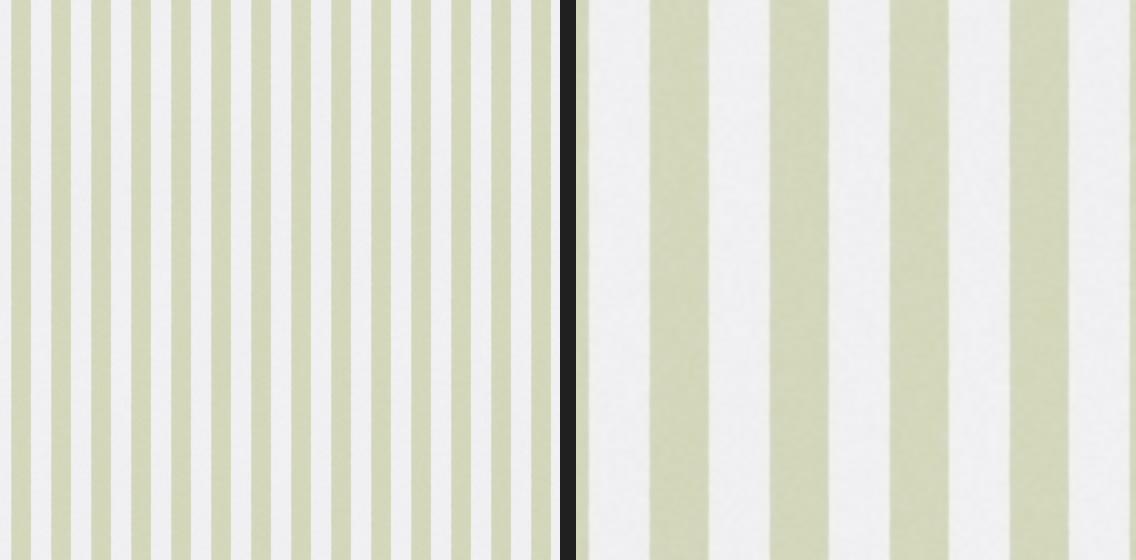
Left: the whole. Right: its middle third, enlarged.
Give the GLSL for this pattern, as a three.js fragment shader.

```glsl
// Fourteen soft green vertical stripes on a cool white paper ground.
// Each stripe is a distance to its centre line; wrapped gradient noise
// adds faint paper grain, slow tone drift and slightly uneven edges.

varying vec2 vUv;

// Unit gradient for a lattice corner, wrapped to the given period
vec2 cornerGradient(vec2 corner, vec2 period) {
  corner = mod(corner, period);
  float angle = 6.2832 * fract(sin(dot(corner, vec2(12.99, 78.23))) * 4375.85);
  return vec2(cos(angle), sin(angle));
}

// Gradient noise that repeats after a whole number of cells
float gradientNoise(vec2 uv, vec2 period) {
  vec2 p = uv * period;
  vec2 cell = floor(p);
  vec2 f = p - cell;
  vec2 s = f * f * f * (f * (f * 6.0 - 15.0) + 10.0);
  vec2 e = vec2(1.0, 0.0);
  float a = dot(cornerGradient(cell, period), f);
  float b = dot(cornerGradient(cell + e.xy, period), f - e.xy);
  float c = dot(cornerGradient(cell + e.yx, period), f - e.yx);
  float d = dot(cornerGradient(cell + e.xx, period), f - e.xx);
  return mix(mix(a, b, s.x), mix(c, d, s.x), s.y);
}

void main() {
  // Signed distance to the stripe edge, in repeats, positive inside
  float across = vUv.x * 14.0;
  float edge = 0.246 - abs(fract(across - 0.527 + 0.5) - 0.5);
  edge += 0.006 * gradientNoise(vUv, vec2(140.0, 90.0));

  // Crisp edge for lightness, wider bleed for the yellow tint
  float soft = max(0.018, 0.75 * fwidth(across));
  float stripe = smoothstep(-soft, soft, edge);
  float tint = mix(stripe, smoothstep(-0.11, 0.11, edge), 0.35);

  vec3 white = vec3(0.942, 0.942, 0.953);
  vec3 green = vec3(0.830, 0.842, 0.730);
  vec3 color = mix(white, green, vec3(stripe, stripe, tint));

  // Fine paper grain, medium mottling and broad tone drift
  float grain = gradientNoise(vUv, vec2(190.0, 210.0));
  float mottle = gradientNoise(vUv, vec2(64.0, 72.0));
  float drift = gradientNoise(vUv, vec2(5.0, 4.0));
  color += 0.012 * grain + 0.006 * mottle + 0.005 * drift;
  color.b += 0.012 * stripe * mottle;

  gl_FragColor = vec4(color, 1.0);
}
```
